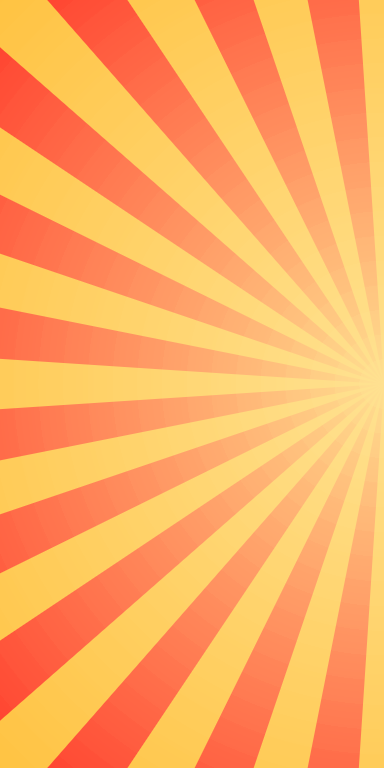
A Shadertoy shader for this background:

```glsl
const float TAU = 6.2831853;
const float RAY_PAIRS = 24.0;

// Coverage of the yellow rays; one of them points straight left
float rayMask(vec2 p, float pixel) {
    float turn = atan(p.y, -p.x) / TAU * RAY_PAIRS;
    float offAxis = abs(fract(turn + 0.5) - 0.5);
    float edgeDistance = (0.25 - offAxis) * TAU / RAY_PAIRS * length(p);
    return clamp(edgeDistance / pixel + 0.5, 0.0, 1.0);
}

// Radial fade with faint concentric steps
float bandedFade(float radius) {
    float fade = clamp(radius / 1.414, 0.0, 1.0);
    float stepped = (floor(fade * 22.0) + 0.5) / 22.0;
    return mix(fade, stepped, 0.5);
}

void mainImage(out vec4 fragColor, in vec2 fragCoord) {
    // Burst centre sits halfway up the right edge; one unit is half the height
    float pixel = 2.0 / iResolution.y;
    vec2 p = (fragCoord - iResolution.xy * vec2(1.0, 0.5)) * pixel;
    float fade = bandedFade(length(p));

    // Both ray colours melt into the same pale glow
    vec3 glow = vec3(1.0, 0.885, 0.57);
    vec3 yellow = mix(glow, vec3(1.0, 0.765, 0.26), fade);
    vec3 red = mix(glow, vec3(1.0, 0.235, 0.17), fade);

    fragColor = vec4(mix(red, yellow, rayMask(p, pixel)), 1.0);
}
```
